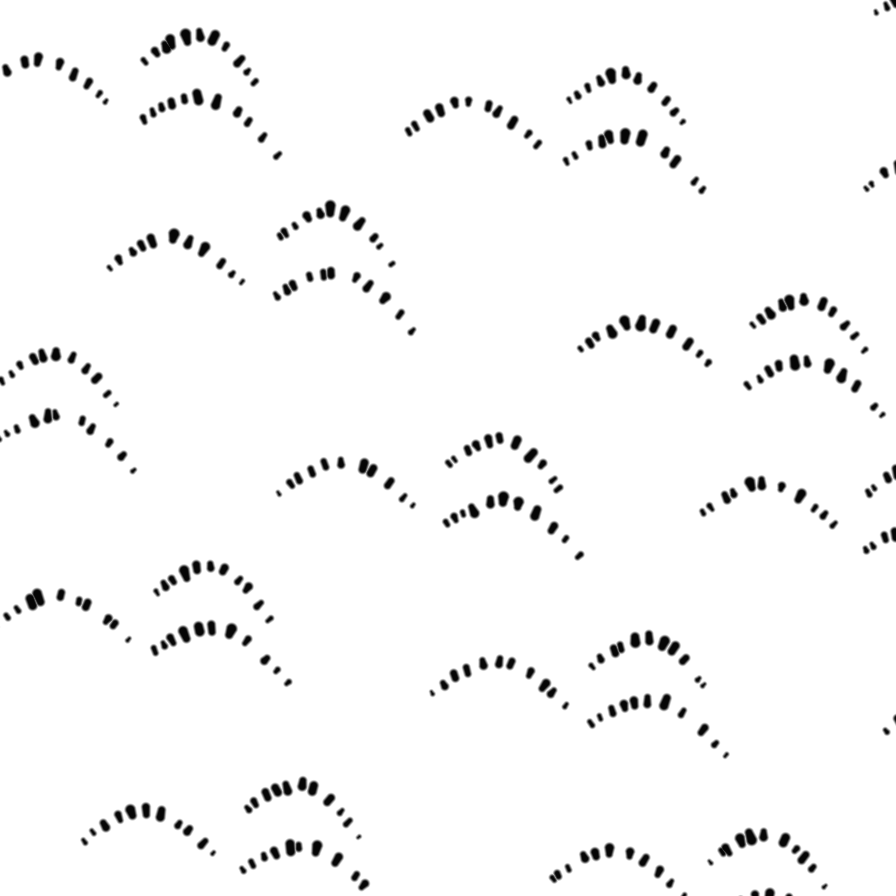
Give the GLSL for this pattern, as a WebGL 1 fragment shader.

```glsl
precision highp float;
// Scattered tufts of dotted arches in black ink on white paper.
// A skewed, jittered lattice places motifs of three arches; each arch is a row
// of small egg-shaped dabs leaning along its normal and shrinking to the tips.

uniform vec2 u_resolution;

const vec3 PAPER = vec3(1.0);
const vec3 INK = vec3(0.02);

const vec2 LATTICE_ORIGIN = vec2(0.121, 0.906);
const vec2 STEP_ACROSS = vec2(0.500, -0.063);
const vec2 STEP_DOWN = vec2(0.163, -0.224);
const vec2 MOTIF_JITTER = vec2(0.050, 0.022);
const vec2 MOTIF_REACH = vec2(0.205, 0.105);   // half size used for culling

const int DABS = 11;               // dabs per arch
const float ARCH_POWER = 1.7;      // roundness of the arch
const float ARCH_JITTER = 0.008;
const float DAB_RADIUS = 0.0043;
const float DAB_HALF_LENGTH = 0.0034;
const float TIP_SCALE = 0.55;      // dab size at the arch ends
const float LEAN = 0.8;
const float EDGE = 0.0022;         // softness of the ink edge

vec2 hash2(vec2 p) {
  vec3 q = fract(p.xyx * vec3(0.1031, 0.1030, 0.0973));
  q += dot(q, q.yzx + 33.33);
  return fract((q.xx + q.yz) * q.zy);
}

// Signed random pair in -1..1
vec2 jitter2(vec2 p) {
  return hash2(p) * 2.0 - 1.0;
}

// Capsule from a to b whose radius runs from ra to rb
float dabDistance(vec2 p, vec2 a, vec2 b, float ra, float rb) {
  vec2 axis = b - a;
  float h = clamp(dot(p - a, axis) / dot(axis, axis), 0.0, 1.0);
  return length(p - a - axis * h) - mix(ra, rb, h);
}

// Row of dabs; left and right hold the width and drop of each half arch
float archDistance(vec2 p, vec2 left, vec2 right, vec2 seed) {
  float nearest = 1.0;
  for (int i = 0; i < DABS; i++) {
    vec2 key = seed + vec2(float(i), 0.0);
    vec2 place = jitter2(key);
    vec2 form = jitter2(key + 0.37);
    vec2 ends = jitter2(key + 0.71);

    // Position along the arch, closer together in x where it is steep
    float s = 2.0 * (float(i) + 0.28 * place.x) / float(DABS - 1) - 1.0;
    float t = s * (1.3 - 0.3 * abs(s));
    vec2 span = t < 0.0 ? left : right;
    float height = -span.y * pow(abs(t), ARCH_POWER);
    vec2 center = vec2(t * span.x, height + 0.0016 * place.y);

    // Lean along the normal, with a little wobble
    float slope = -sign(t) * ARCH_POWER * span.y / span.x
                * pow(abs(t), ARCH_POWER - 1.0);
    vec2 normal = normalize(vec2(-LEAN * slope + 0.2 * form.x, 1.0));

    float size = mix(1.0, TIP_SCALE, s * s) * (1.0 + 0.24 * form.y);
    vec2 arm = normal * DAB_HALF_LENGTH * size * (1.0 + 0.3 * ends.x);
    float radius = DAB_RADIUS * size;
    float taper = 0.2 * ends.y;
    nearest = min(nearest, dabDistance(p, center - arm, center + arm,
                                       radius * (1.0 - taper),
                                       radius * (1.0 + taper)));
  }
  return nearest;
}

// One arch on the left, two stacked on the right
float motifDistance(vec2 p, vec2 seed) {
  vec2 sway = jitter2(seed + 5.3) * ARCH_JITTER;
  float single = archDistance(p - vec2(-0.098, 0.042) - sway,
    vec2(0.068, 0.034), vec2(0.078, 0.048), seed);
  float upper = archDistance(p - vec2(0.081, 0.067),
    vec2(0.061, 0.030), vec2(0.063, 0.056), seed + vec2(0.0, 1.0));
  float lower = archDistance(p - vec2(0.082, -0.002),
    vec2(0.066, 0.027), vec2(0.085, 0.063), seed + vec2(0.0, 2.0));
  return min(single, min(upper, lower));
}

void main() {
  float canvas = min(u_resolution.x, u_resolution.y);
  vec2 p = gl_FragCoord.xy / canvas;

  // Lattice coordinates of this point
  vec2 q = p - LATTICE_ORIGIN;
  float det = STEP_ACROSS.x * STEP_DOWN.y - STEP_ACROSS.y * STEP_DOWN.x;
  vec2 home = floor(vec2(q.x * STEP_DOWN.y - q.y * STEP_DOWN.x,
                         q.y * STEP_ACROSS.x - q.x * STEP_ACROSS.y) / det + 0.5);

  // Nearest dab among the neighbouring motifs
  float nearest = 1.0;
  for (int j = -1; j <= 1; j++) {
    for (int i = -1; i <= 1; i++) {
      vec2 cell = home + vec2(float(i), float(j));
      vec2 seed = cell * 17.0 + 211.0;
      vec2 center = cell.x * STEP_ACROSS + cell.y * STEP_DOWN
                  + jitter2(seed + 9.1) * MOTIF_JITTER;
      vec2 local = q - center;
      if (all(lessThan(abs(local), MOTIF_REACH)))
        nearest = min(nearest, motifDistance(local, seed));
    }
  }

  float soft = max(EDGE, 0.7 / canvas);
  float ink = 1.0 - smoothstep(-soft, soft, nearest);
  gl_FragColor = vec4(mix(PAPER, INK, ink), 1.0);
}
```
